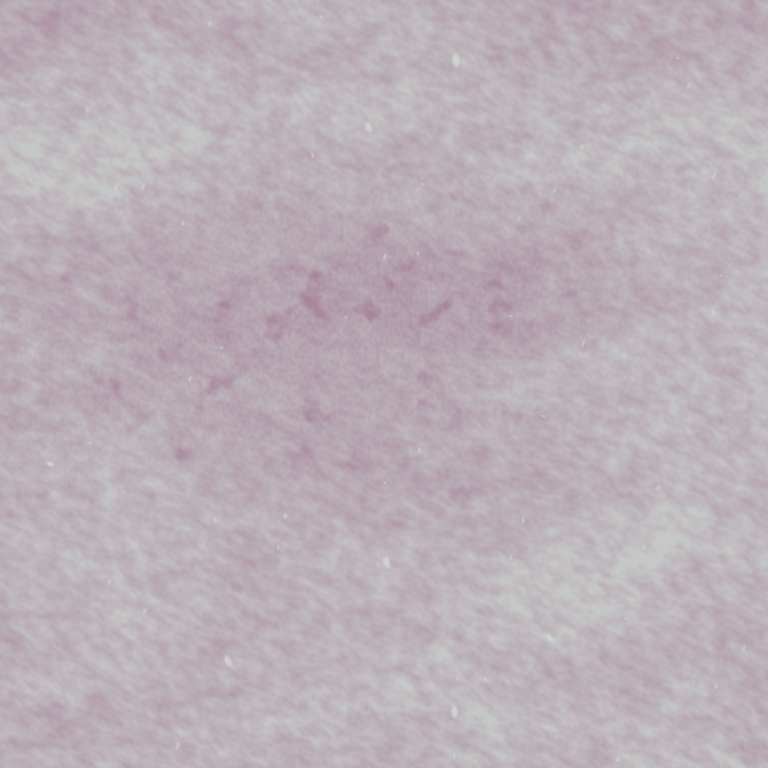
Give the GLSL for this texture, as a WebGL 1 fragment shader.

```glsl
precision highp float;
// Pale mauve mineral surface: soft cloudy bands, slanted fine grain, plum blotches and rare white flecks.

uniform vec2 u_resolution;

#define PLUM vec3(0.690, 0.600, 0.660)
#define PALE vec3(0.760, 0.750, 0.760)
#define FLECK vec3(0.830, 0.840, 0.825)
#define BASE_TONE 0.63
#define CLOUD_AMOUNT 0.42
#define MOTTLE_AMOUNT 0.30
#define GRAIN_AMOUNT 0.52
#define GRAIN_SCALE vec2(38.0, 68.0)
#define GRAIN_ANGLE -0.50
#define BLOTCH_AMOUNT 0.55
#define FLECK_CHANCE 0.10

vec2 hash2(vec2 cell) {
  vec3 h = fract(cell.xyx * vec3(0.1031, 0.1030, 0.0973));
  h += dot(h, h.yzx + 33.33);
  return fract((h.xx + h.yz) * h.zy);
}

vec2 gradientAt(vec2 cell) {
  float angle = 6.2832 * hash2(cell).x;
  return vec2(cos(angle), sin(angle));
}

float gradientNoise(vec2 p) {
  vec2 i = floor(p), f = p - i;
  vec2 w = f * f * f * (f * (f * 6.0 - 15.0) + 10.0);
  vec2 e = vec2(0.0, 1.0);
  float low = mix(dot(gradientAt(i), f), dot(gradientAt(i + e.yx), f - e.yx), w.x);
  float high = mix(dot(gradientAt(i + e), f - e), dot(gradientAt(i + e.yy), f - e.yy), w.x);
  return mix(low, high, w.y);
}

float fbm(vec2 p) {
  float sum = 0.0, amplitude = 1.0;
  for (int octave = 0; octave < 4; octave++) {
    sum += amplitude * gradientNoise(p);
    p = p * 2.03 + 17.3;
    amplitude *= 0.52;
  }
  return sum;
}

vec2 rotate(vec2 p, float angle) {
  float c = cos(angle), s = sin(angle);
  return vec2(c * p.x + s * p.y, c * p.y - s * p.x);
}

float bell(float x) {
  return exp(-x * x);
}

// Soft elongated flecks, at most one per grid cell
float flecks(vec2 p, float cells, float radius) {
  vec2 q = p * cells, cell = floor(q);
  vec2 pick = hash2(cell + cells * 3.7);
  vec2 centre = 0.25 + 0.5 * hash2(cell + 71.0);
  vec2 d = rotate((q - cell - centre) / cells, -0.4 - 1.8 * pick.y);
  d += 0.0015 * gradientNoise(p * 140.0);
  float size = radius * (0.55 + 0.6 * pick.y);
  float shape = 1.0 - smoothstep(0.35, 1.25, length(d * vec2(0.7, 1.25)) / size);
  return shape * step(pick.x, FLECK_CHANCE);
}

void main() {
  vec2 p = gl_FragCoord.xy / u_resolution.y;

  // Broad layout: pale upper band, plum heart, pale lower slope
  vec2 warp = vec2(gradientNoise(p * 4.0 + 5.0), gradientNoise(p * 4.0 + 31.0));
  vec2 q = p + 0.07 * warp;
  vec2 heartOffset = rotate(q - vec2(0.43, 0.58), 0.22) / vec2(0.42, 0.17);
  float heart = bell(length(heartOffset));
  float upperBand = bell((q.y - 0.81) / 0.07);
  float lowerSlope = bell(rotate(q - vec2(0.78, 0.26), 0.62).y / 0.13)
                   * smoothstep(0.25, 0.75, q.x);
  float tone = BASE_TONE + 0.28 * upperBand - 0.40 * heart + 0.27 * lowerSlope;

  // Clouds stretched sideways, then smaller mottling
  tone += CLOUD_AMOUNT * fbm(rotate(q, 0.12) * vec2(2.6, 6.0) + 9.0);
  tone += MOTTLE_AMOUNT * gradientNoise(rotate(q, GRAIN_ANGLE) * vec2(17.0, 27.0) + 43.0);

  // Slanted grain, with finer and rounder dust towards the heart
  vec2 slanted = rotate(p + 0.006 * warp, GRAIN_ANGLE);
  float grain = gradientNoise(slanted * GRAIN_SCALE);
  grain += 0.60 * gradientNoise(slanted * GRAIN_SCALE * 2.1 + 13.0);
  float dust = gradientNoise(p * vec2(190.0, 150.0) + 7.0);
  tone += GRAIN_AMOUNT * (grain * (1.0 - 0.35 * heart) + dust * (0.28 + 0.35 * heart));

  // Scattered plum blotches with ragged edges, denser in the heart
  float ragged = gradientNoise(p * 21.0 + 3.0) + 0.35 * gradientNoise(p * 62.0);
  float blotch = smoothstep(0.28, 0.68, ragged + 0.14 * heart);
  tone -= BLOTCH_AMOUNT * blotch * (0.45 + 0.75 * heart);

  // Colour ramp and white flecks
  vec3 colour = mix(PLUM, PALE, clamp(tone, -0.55, 1.22));
  float fleck = max(flecks(p, 9.0, 0.0075), 0.65 * flecks(p, 23.0, 0.0032));
  colour = mix(colour, FLECK, 0.85 * fleck);
  gl_FragColor = vec4(colour, 1.0);
}
```
